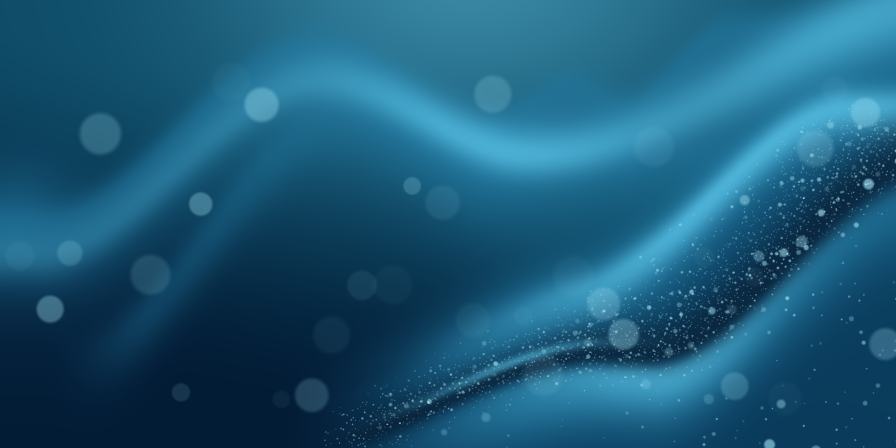
A WebGL 1 fragment shader for this background:

```glsl
precision highp float;

uniform vec2 u_resolution;

const vec3 NAVY = vec3(0.010, 0.11, 0.21);
const vec3 TEAL = vec3(0.050, 0.29, 0.40);
const vec3 HAZE = vec3(0.17, 0.24, 0.24);
const vec3 AZURE = vec3(0.13, 0.47, 0.63);
const vec3 CYAN = vec3(0.33, 0.74, 0.88);
const vec3 INK = vec3(0.035, 0.13, 0.22);
const vec3 FROST = vec3(0.62, 0.87, 0.94);

float hash(vec2 p) {
  return fract(sin(dot(p, vec2(127.1, 311.7))) * 43758.5453);
}

float bell(float d, float width) {
  return exp(-d * d / (width * width));
}

// Bell with separate widths above and below the crest
float crest(float d, float above, float below) {
  return bell(d, d > 0.0 ? above : below);
}

vec2 rotate(vec2 p, float angle) {
  float c = cos(angle);
  float s = sin(angle);
  return vec2(c * p.x - s * p.y, s * p.x + c * p.y);
}

// Curves: height as a function of x
float mainWave(float x) {
  return 0.43 + 0.39 * smoothstep(0.08, 0.72, x)
    - 0.165 * smoothstep(0.72, 1.18, x) + 0.37 * smoothstep(1.20, 2.20, x);
}

float backWave(float x) {
  return 0.50 + 0.39 * smoothstep(0.10, 0.70, x) - 0.20 * smoothstep(0.72, 1.08, x)
    + 0.11 * smoothstep(1.06, 1.28, x) - 0.06 * smoothstep(1.28, 1.42, x)
    + 0.19 * smoothstep(1.38, 1.64, x);
}

float innerWave(float x) {
  return 0.20 + 0.55 * smoothstep(0.16, 0.78, x) - 0.10 * smoothstep(0.78, 1.15, x);
}

float sheetEdge(float x) {
  return 0.10 + 0.27 * smoothstep(0.60, 1.45, x) + 0.39 * smoothstep(1.29, 1.90, x);
}

float foldLine(float x) {
  return 0.21 * smoothstep(0.65, 1.35, x) + 0.43 * smoothstep(1.45, 2.08, x);
}

// One randomly placed dot per cell of a tilted grid, kept with the given density
float sparkle(vec2 p, float cells, float density, float seed) {
  vec2 g = rotate(p, 0.5 + seed) * cells;
  vec2 id = floor(g) + seed;
  vec2 center = 0.22 + 0.56 * vec2(hash(id), hash(id + 17.3));
  float radius = mix(0.08, 0.22, hash(id + 5.7));
  float soft = 0.04 + 0.6 * cells / u_resolution.y;
  float dotMask = 1.0 - smoothstep(radius - soft, radius + soft, distance(fract(g), center));
  float kept = step(hash(id + 31.9), density) * smoothstep(0.0, 0.02, density);
  return dotMask * kept * mix(0.25, 1.0, hash(id + 43.1));
}

// Large out-of-focus discs, spread evenly in x and randomly in y
float bokeh(vec2 p) {
  float light = 0.0;
  for (int i = 0; i < 32; i++) {
    float n = float(i);
    vec2 center = vec2(2.0 * fract(n * 0.618 + 0.37), 0.06 + 0.80 * hash(vec2(n, 2.3)));
    float radius = mix(0.020, 0.048, hash(vec2(n, 7.1)));
    float strength = mix(0.04, 0.42, pow(hash(vec2(n, 4.9)), 2.5));
    float disc = 1.0 - smoothstep(radius * 0.8, radius * 1.12, distance(p, center));
    light += strength * disc;
  }
  return min(light, 0.6);
}

vec3 background(vec2 p) {
  vec3 col = mix(NAVY, TEAL, smoothstep(0.05, 0.78, p.y + 0.22 * (p.x - 0.8)));
  vec2 lamp = (p - vec2(1.05, 1.06)) * vec2(1.7, 2.8);
  return col + HAZE * exp(-dot(lamp, lamp));
}

vec3 addWaves(vec3 col, vec2 p) {
  float d = p.y - mainWave(p.x);
  float right = smoothstep(1.35, 1.9, p.x);
  float power = 0.30 + 0.65 * bell(p.x - 1.12, 0.36) + 0.50 * right;
  col = mix(col, AZURE, 0.50 * crest(p.y - backWave(p.x), 0.045, 0.12));
  col = mix(col, AZURE, 0.35 * crest(p.y - innerWave(p.x), 0.06, 0.09) * smoothstep(0.1, 0.35, p.x));
  col = mix(col, AZURE, 0.60 * crest(d, 0.09, 0.20) * min(power, 1.0));
  col = mix(col, AZURE, 0.50 * bell(length((p - vec2(0.03, 0.53)) * vec2(0.7, 1.0)), 0.11));
  return mix(col, CYAN, 0.85 * crest(d, 0.06 + 0.02 * right, 0.05 + 0.05 * right) * min(power, 0.95));
}

vec3 addSheet(vec3 col, vec2 p) {
  float d = p.y - sheetEdge(p.x);
  float f = p.y - foldLine(p.x);
  float reach = smoothstep(0.62, 1.25, p.x);
  float right = smoothstep(1.1, 1.8, p.x);
  float inside = 1.0 - smoothstep(-0.03, 0.02, d);

  // Lit surface, rim, and the glow under the fold
  col = mix(col, vec3(0.04, 0.24, 0.37), 0.9 * inside * reach);
  col = mix(col, AZURE, 0.75 * crest(d, 0.09, 0.16) * reach);
  col = mix(col, CYAN, 0.85 * crest(d, 0.040, 0.06) * smoothstep(0.85, 1.6, p.x));
  col = mix(col, AZURE, 0.65 * crest(f + 0.07, 0.05, 0.13) * reach);
  col = mix(col, CYAN, 0.75 * crest(f + 0.045, 0.03, 0.08) * bell(p.x - 1.48, 0.30));

  // Dark fold and its bright upper lip
  float start = smoothstep(0.68, 0.85, p.x);
  float width = mix(0.035, 0.075, right);
  col = mix(col, INK, 0.85 * crest(f, width * 1.3, width * 0.65) * start);
  col = mix(col, CYAN, 0.60 * bell(f - 0.025, 0.012) * bell(p.x - 1.15, 0.20));

  // Glitter, densest along the fold
  float band = crest(f - 0.02, mix(0.06, 0.19, right), 0.055) * start * inside;
  float scatter = (1.0 - smoothstep(-0.04, 0.04, d)) * smoothstep(0.65, 1.7, p.x);
  float glitter = 0.55 * sparkle(p, 125.0, 0.60 * band, 0.0)
    + 0.65 * sparkle(p, 72.0, 0.50 * band + 0.05 * scatter, 11.0)
    + 0.75 * sparkle(p, 38.0, 0.24 * band + 0.07 * scatter, 23.0)
    + 0.70 * sparkle(p, 17.0, 0.15 * scatter, 37.0);
  return mix(col, FROST, min(glitter, 0.95));
}

void main() {
  vec2 p = gl_FragCoord.xy / u_resolution * vec2(2.0, 1.0);
  vec3 col = addWaves(background(p), p);
  col = addSheet(col, p);
  gl_FragColor = vec4(mix(col, FROST, bokeh(p)), 1.0);
}
```
